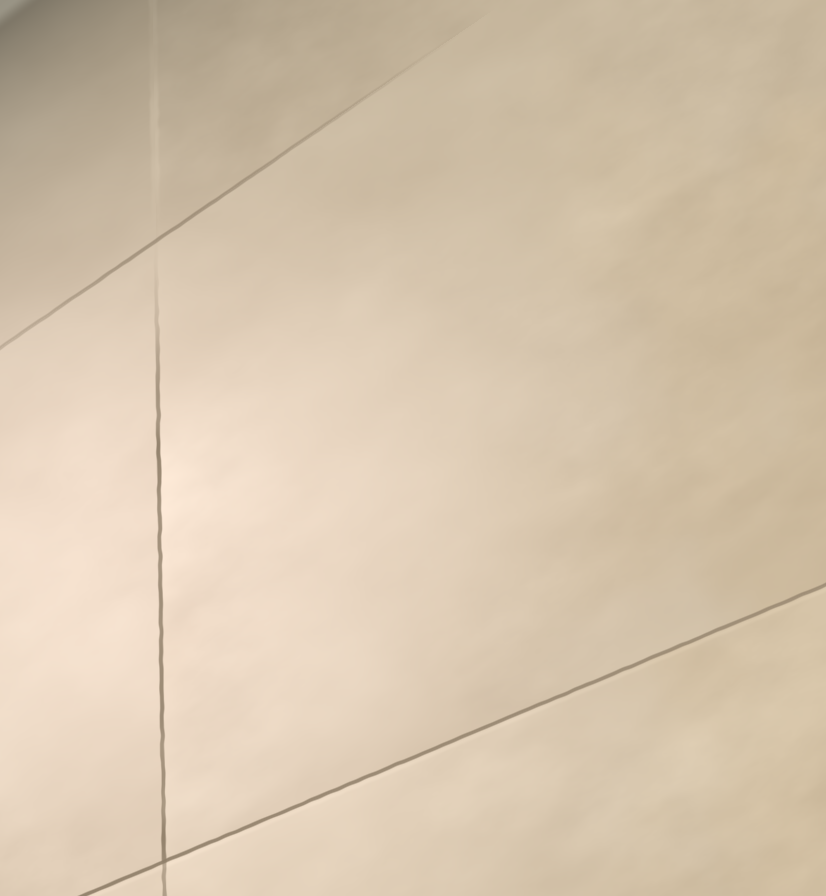
This texture is drawn by a WebGL 1 fragment shader. Its source:

```glsl
precision highp float;
uniform vec2 u_resolution;

// Lengths are in canvas heights, origin at the lower left
const vec3 STONE = vec3(0.785, 0.722, 0.620);
const vec3 GLOW = vec3(0.955, 0.875, 0.800);
const vec3 OCHRE = vec3(0.800, 0.715, 0.580);
const vec3 GROUT = vec3(0.560, 0.495, 0.410);
const vec3 CORNER = vec3(0.640, 0.620, 0.560);
const vec2 VANISH = vec2(-2.439, -1.059);   // where the row joints meet
const float ROW_START = 0.4185;             // slope of the lower row joint
const float ROW_STEP = 0.2665;              // slope change per row
const float COLUMN_START = 0.1836;
const float COLUMN_LEAN = 0.013;
const float COLUMN_STEP = 0.95;
const float ROW_JOINT = 0.0020;             // half widths
const float COLUMN_JOINT = 0.0022;
const vec2 LIGHT_POS = vec2(0.12, 0.42);
const float ROW_SHADE = 0.022;
const float MOTTLE = 0.075;
const float GRAIN = 0.055;

float hash(vec2 p) {
  vec3 q = fract(vec3(p.xyx) * 0.1031);
  q += dot(q, q.yzx + 33.33);
  return fract((q.x + q.y) * q.z);
}

float noise(vec2 p) {
  vec2 i = floor(p);
  vec2 f = fract(p);
  f = f * f * (3.0 - 2.0 * f);
  float low = mix(hash(i), hash(i + vec2(1.0, 0.0)), f.x);
  float high = mix(hash(i + vec2(0.0, 1.0)), hash(i + 1.0), f.x);
  return mix(low, high, f.y);
}

float fbm(vec2 p) {
  float sum = 0.0;
  float gain = 0.5;
  for (int i = 0; i < 4; i++) {
    sum += gain * noise(p);
    p = mat2(1.6, 1.2, -1.2, 1.6) * p + 7.3;
    gain *= 0.5;
  }
  return sum / 0.9375;
}

// Signed offset from the nearest whole number
float nearest(float x) {
  return fract(x + 0.5) - 0.5;
}

float joint(float dist, float halfWidth, float pixel) {
  return 1.0 - smoothstep(halfWidth - pixel, halfWidth + pixel, abs(dist));
}

// Broad pool of light, falling off faster upward
float lightPool(vec2 p) {
  vec2 d = p - LIGHT_POS;
  d /= vec2(0.50, d.y > 0.0 ? 0.33 : 0.55);
  return exp(-dot(d, d));
}

// Cloudy stone with fine streaks running up to the right
vec3 stone(vec2 p, vec2 tile) {
  vec2 along = mat2(0.84, -0.54, 0.54, 0.84) * p + tile * 5.7;
  float cloud = fbm(along * vec2(4.0, 7.0)) - 0.5;
  float streak = fbm(along * vec2(19.0, 38.0) + 11.0) - 0.5;
  float patches = smoothstep(0.35, 0.70, fbm(along * 3.5 + 23.0));
  vec3 color = mix(STONE, GLOW, lightPool(p));
  float warm = smoothstep(0.4, 0.9, p.x) * smoothstep(0.35, 0.65, fbm(along * 5.0 + 41.0));
  color = mix(color, OCHRE, 0.35 * warm);
  color += MOTTLE * cloud * vec3(0.9, 1.0, 1.1);
  color += GRAIN * streak * mix(0.3, 1.0, patches);
  return color - ROW_SHADE * tile.y + 0.008 * (hash(tile + 3.0) - 0.5);
}

void main() {
  vec2 p = gl_FragCoord.xy / u_resolution.y;
  float pixel = 1.0 / u_resolution.y;

  // Tile coordinates: rows fan out, columns stay nearly upright
  vec2 ray = p - VANISH;
  float slope = ray.y / ray.x;
  float row = (slope - ROW_START) / ROW_STEP;
  float column = (p.x - COLUMN_START + COLUMN_LEAN * p.y) / COLUMN_STEP;
  vec2 tile = floor(vec2(column, row));
  vec3 color = stone(p, tile);

  // Distances to the joints, with slightly chipped edges
  float chip = 0.0016 * (noise(p * 95.0) - 0.5);
  float rowDist = nearest(row) * ROW_STEP * ray.x / sqrt(1.0 + slope * slope) + 0.5 * chip;
  float columnDist = nearest(column) * COLUMN_STEP + chip;

  // Column joint: worn pale at the top, with a lit lip on its right
  float depth = (1.0 - smoothstep(0.50, 0.74, p.y)) * mix(0.55, 0.80, step(0.0, row));
  depth *= 0.8 + 0.4 * noise(p * vec2(9.0, 30.0));
  float worn = smoothstep(0.74, 0.82, p.y) * noise(p * 24.0);
  float lip = smoothstep(0.0, 0.004, columnDist) * exp(-max(columnDist, 0.0) / 0.025);
  color += 0.025 * lip * lightPool(p);
  color += 0.07 * worn * joint(columnDist, 2.0 * COLUMN_JOINT, 2.0 * pixel);
  color = mix(color, GROUT, depth * joint(columnDist, COLUMN_JOINT, pixel));

  // Row joints: the upper one is fainter and fades to the right
  float upper = step(0.5, row);
  float rowDepth = mix(0.95 - 0.25 * p.x, 0.62 * (1.0 - smoothstep(0.20, 0.56, p.x)), upper);
  rowDepth *= mix(1.0, 0.55 + 0.45 * smoothstep(0.0, 0.17, p.x), upper);
  color += 0.025 * (1.0 - upper) * joint(rowDist + 0.005, 0.002, 2.0 * pixel);
  color = mix(color, GROUT, rowDepth * joint(rowDist, ROW_JOINT, pixel));

  // Shadow and pale edge in the upper left corner
  float corner = 0.75 * p.x + 1.0 - p.y;
  color *= 1.0 - vec3(0.46, 0.44, 0.43) * exp(-corner / 0.14);
  color = mix(color, CORNER, 0.8 * (1.0 - smoothstep(0.012, 0.035, corner)));

  gl_FragColor = vec4(clamp(color, 0.0, 1.0), 1.0);
}
```
